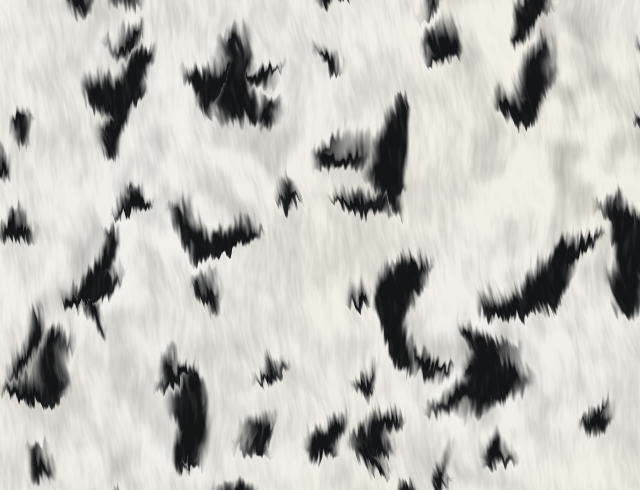
This texture is drawn by a Shadertoy shader. Its source:

```glsl
vec2 hash2(vec2 cell) {
    vec3 a = fract(cell.xyx * vec3(0.1031, 0.1030, 0.0973));
    a += dot(a, a.yzx + 33.33);
    return fract((a.xx + a.yz) * a.zy);
}

// Gradient noise, roughly -0.7 to 0.7
float corner(vec2 cell, vec2 offset) {
    float turn = 6.2832 * hash2(cell).x;
    return dot(vec2(cos(turn), sin(turn)), offset);
}

float noise(vec2 p) {
    vec2 i = floor(p), f = p - i;
    vec2 u = f * f * f * (f * (f * 6.0 - 15.0) + 10.0);
    vec2 e = vec2(0.0, 1.0);
    return mix(mix(corner(i, f), corner(i + e.yx, f - e.yx), u.x),
               mix(corner(i + e.xy, f - e.xy), corner(i + e.yy, f - e.yy), u.x), u.y);
}

vec2 heading(float angle) {
    return vec2(sin(angle), cos(angle));
}

// Limb from the origin to its tip, narrowing on the way
float limb(vec2 p, vec2 tip, float radius) {
    float along = clamp(dot(p, tip) / dot(tip, tip), 0.0, 1.0);
    return length(p - tip * along) - radius * mix(1.0, 0.5, along);
}

// Scattered crooked patches, each made of two limbs
float patches(vec2 p, float pitch, float reach, float radius, float share, float seed) {
    vec2 home = floor(p / pitch);
    float d = 1.0;
    for (int y = -1; y <= 1; y++)
    for (int x = -1; x <= 1; x++) {
        vec2 cell = home + vec2(x, y);
        vec2 place = hash2(cell + seed);
        vec2 shape = hash2(cell + seed + 37.0);
        vec2 pick = hash2(cell + seed + 71.0);
        if (pick.x > share) continue;
        vec2 q = p - (cell + 0.5 + 0.6 * (place - 0.5)) * pitch;
        float size = mix(0.7, 1.25, pick.y);
        float lean = (shape.x - 0.42) * 1.7;
        float bend = (shape.y - 0.5) * 2.5;
        d = min(d, limb(q, heading(lean) * reach * size, radius * size));
        d = min(d, limb(q, -heading(lean + bend) * reach * size, radius * size));
    }
    return d;
}

float markings(vec2 p) {
    p += 0.055 * vec2(noise(p * 7.0), noise(p * 7.0 + 19.0));
    p += 0.026 * vec2(noise(p * 19.0 + 5.0), noise(p * 19.0 + 43.0));
    float large = patches(p, 0.30, 0.088, 0.041, 0.94, 11.0);
    float small = patches(p, 0.16, 0.029, 0.022, 0.62, 90.0);
    return min(large, small);
}

void mainImage(out vec4 fragColor, in vec2 fragCoord) {
    vec2 p = fragCoord / iResolution.y;

    // Hair runs nearly upright and sways across the pelt
    vec2 fur = p + vec2(0.035 * noise(p * 3.5 + 8.0) + 0.012 * noise(p * 10.0) + 0.1 * p.y, 0.0);
    float locks = noise(fur * vec2(42.0, 13.0) + 30.0);
    float strands = noise(fur * vec2(105.0, 19.0));
    float fine = noise(fur * vec2(190.0, 36.0) + 60.0);

    // Hair tips drag the patch outlines up and down
    vec2 root = p + vec2(0.003 * strands, 0.012 * locks + 0.022 * strands + 0.013 * fine);
    float d = markings(root);
    float below = markings(root - vec2(0.0, 0.01));
    float upperEdge = smoothstep(-0.2, 0.8, (d - below) / 0.01);
    float feather = mix(0.012, 0.021, upperEdge);
    float ink = 1.0 - smoothstep(-feather, feather, d);

    // Pale coat with strands, locks and rumpled tufts
    float rumpled = smoothstep(-0.1, 0.4, noise(p * 2.3 + 14.0));
    float tufts = noise(fur * vec2(12.0, 9.0) + 50.0) + 0.5 * noise(fur * vec2(27.0, 19.0) + 80.0);
    float tone = 0.895 + 0.05 * strands + 0.035 * fine + 0.06 * locks
               + (0.075 + 0.15 * rumpled) * tufts + 0.05 * noise(p * 3.0 + 66.0);
    float warmth = 0.5 + 0.7 * noise(p * 1.8 + 25.0) + 0.2 * (p.x - 0.65);
    vec3 pale = mix(tone, 0.93, smoothstep(0.86, 1.06, tone))
              * mix(vec3(0.995, 0.993, 0.975), vec3(1.005, 0.987, 0.94), warmth);

    // Dark coat with a faint sheen
    float sheen = max(0.0, strands + 0.6 * locks + 0.3 * fine);
    vec3 dark = vec3(0.075, 0.083, 0.092) + 0.09 * sheen;

    fragColor = vec4(mix(pale, dark, ink), 1.0);
}
```
